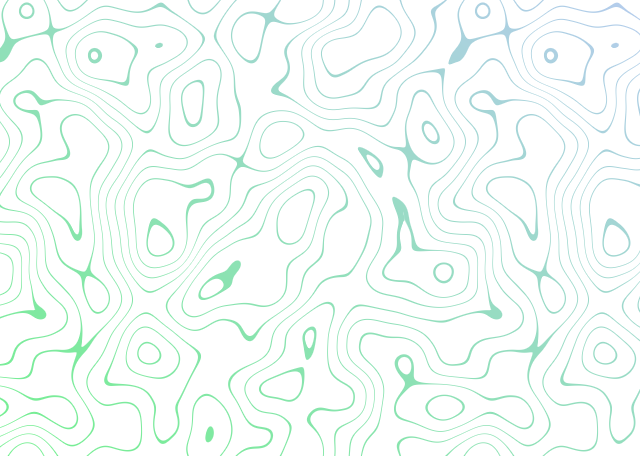
Reproduce this pattern procedurally as a WebGL 1 fragment shader.

```glsl
precision highp float;
// Topographic contour lines on white, tinted from green to pale blue.
// Two octaves of tiling gradient noise form the terrain; each line is a thin
// band of heights, so it swells where the ground is flat, as at saddles.

uniform vec2 u_resolution;

const vec3 PAPER = vec3(1.0);
const vec3 GREEN = vec3(0.45, 0.94, 0.56);
const vec3 BLUE = vec3(0.71, 0.80, 0.93);
const float CELLS = 4.0;        // noise cells per canvas height
const float DETAIL = 0.38;      // strength of the finer octave
const float LEVEL_STEP = 0.14;  // height between two contours
const float BAND = 0.042;       // half width of a line, in steps

// Unit vector with a pseudo-random direction
vec2 randomDirection(vec2 cell, float seed) {
  float h = fract(sin(dot(cell, vec2(127.1, 311.7)) + seed * 74.7) * 43758.5);
  float angle = 6.28319 * h;
  return vec2(cos(angle), sin(angle));
}

// Slope of one lattice corner, evaluated at the local offset
float corner(vec2 cell, vec2 offset, vec2 local, float period, float seed) {
  vec2 wrapped = mod(cell + offset, period);
  return dot(randomDirection(wrapped, seed), local - offset);
}

// Gradient noise that repeats after a whole number of cells
float tilingNoise(vec2 p, float period, float seed) {
  vec2 cell = floor(p);
  vec2 f = p - cell;
  vec2 s = f * f * f * (f * (f * 6.0 - 15.0) + 10.0);
  float a = corner(cell, vec2(0.0, 0.0), f, period, seed);
  float b = corner(cell, vec2(1.0, 0.0), f, period, seed);
  float c = corner(cell, vec2(0.0, 1.0), f, period, seed);
  float d = corner(cell, vec2(1.0, 1.0), f, period, seed);
  return mix(mix(a, b, s.x), mix(c, d, s.x), s.y);
}

// Terrain height, counted in contour steps
float terrain(vec2 p) {
  float broad = tilingNoise(p * CELLS, CELLS, 1.0);
  float fine = tilingNoise(p * CELLS * 2.0, CELLS * 2.0, 2.0);
  return (broad + DETAIL * fine) / LEVEL_STEP;
}

// Share of a pixel spanning "slope" steps that lies inside the line band
float lineCoverage(float height, float slope, float band) {
  float d = fract(height) - 0.5;
  float span = max(slope, 0.0001);
  float overlap = min(d + 0.5 * span, band) - max(d - 0.5 * span, -band);
  return clamp(overlap / span, 0.0, 1.0);
}

void main() {
  vec2 p = gl_FragCoord.xy / u_resolution.y;
  float pixel = 1.0 / u_resolution.y;

  // Height and its change across one pixel
  float height = terrain(p);
  vec2 change = vec2(terrain(p + vec2(pixel, 0.0)),
                     terrain(p + vec2(0.0, pixel))) - height;
  float ink = lineCoverage(height, length(change), BAND);

  // Diagonal tint, lower left to upper right
  vec2 uv = gl_FragCoord.xy / u_resolution;
  vec3 tint = mix(GREEN, BLUE, 0.5 * (uv.x + uv.y));
  gl_FragColor = vec4(mix(PAPER, tint, ink), 1.0);
}
```
